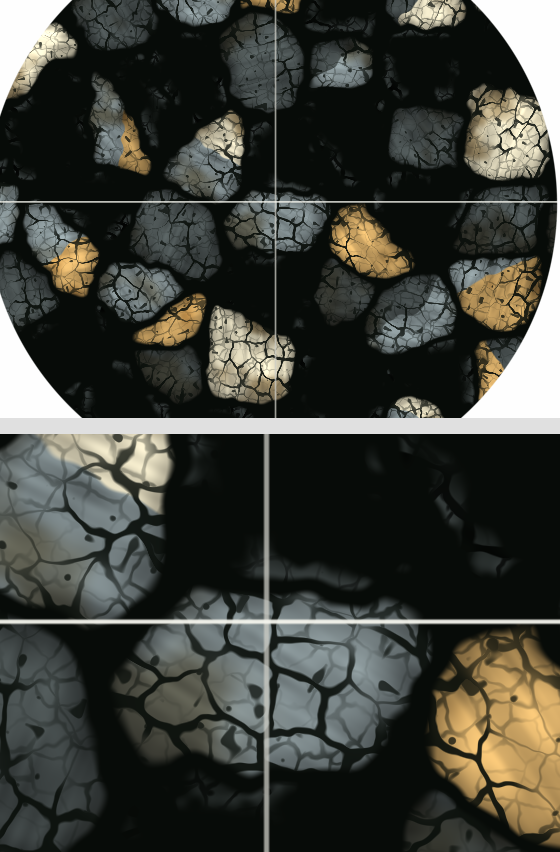
Top: the whole. Bottom: its middle third, enlarged.
Write a WebGL 2 fragment shader that draws this texture.

```glsl
#version 300 es
precision highp float;
precision highp int;
// Thin section of rock between crossed polarisers, seen in a round field with a cross hair.
// Rounded Voronoi grains take grey, cream, ochre or extinct black tones; finer Voronoi
// borders, turned and shifted per grain, draw the cracks, and value noise mottles the rest.

#define GRAIN_SIZE 0.185
#define CRACK_SIZE 0.052
#define CRACK_WIDTH 0.034
#define GAP 0.035
#define DARK_SHARE 0.37
#define TWIN_SHARE 0.45
#define FIELD_RADIUS 0.683
#define HAIR_WIDTH 0.0017
#define SEED 0.31

uniform vec2 u_resolution;
out vec4 fragColor;

const uint HASH_MUL = 1664525u;
const vec3 BLACK = vec3(0.028, 0.042, 0.030);
const vec3 SLATE = vec3(0.28, 0.31, 0.31);
const vec3 GREY = vec3(0.52, 0.57, 0.58);
const vec3 CREAM = vec3(0.88, 0.85, 0.74);
const vec3 OCHRE = vec3(0.82, 0.66, 0.40);

struct Cell { vec2 id; vec2 local; float edge; };

vec2 hash2(vec2 c) {
    uvec2 v = uvec2(ivec2(c) + 32768) * HASH_MUL + 1013904223u;
    v.x += v.y * HASH_MUL;
    v.y += v.x * HASH_MUL;
    v ^= v >> 16u;
    v.x += v.y * HASH_MUL;
    v.y += v.x * HASH_MUL;
    v ^= v >> 16u;
    return vec2(v & 0xffffu) / 65535.0;
}

vec2 noise2(vec2 p) {
    vec2 c = floor(p), f = fract(p);
    f = f * f * (3.0 - 2.0 * f);
    return mix(mix(hash2(c), hash2(c + vec2(1, 0)), f.x),
               mix(hash2(c + vec2(0, 1)), hash2(c + vec2(1, 1)), f.x), f.y);
}

vec2 fbm2(vec2 p) {
    return 0.55 * noise2(p) + 0.3 * noise2(p * 2.1 + 17.0) + 0.15 * noise2(p * 4.3 + 41.0);
}

mat2 turn(float a) { return mat2(cos(a), sin(a), -sin(a), cos(a)); }

vec2 site(vec2 c) { return 0.1 + 0.8 * hash2(c); }

// Nearest cell with a soft minimum over its border distances; low sharpness rounds corners.
Cell voronoi(vec2 p, float sharpness) {
    vec2 base = floor(p), f = fract(p), nearest = vec2(0), home = vec2(0);
    float best = 9.0, sum = 0.0;
    for (int i = 0; i < 9; i++) {
        vec2 g = vec2(i % 3 - 1, i / 3 - 1);
        vec2 r = g + site(base + g) - f;
        if (dot(r, r) < best) { best = dot(r, r); nearest = r; home = g; }
    }
    for (int i = 0; i < 25; i++) {
        vec2 g = home + vec2(i % 5 - 2, i / 5 - 2);
        vec2 r = g + site(base + g) - f, d = r - nearest;
        if (dot(d, d) > 1e-5) sum += exp(-sharpness * dot(0.5 * (nearest + r), normalize(d)));
    }
    return Cell(base + home, -nearest, -log(max(sum, 1e-30)) / sharpness);
}

vec3 grainTone(float u) {
    return u < 0.18 ? OCHRE : u < 0.37 ? CREAM : u < 0.66 ? GREY : SLATE;
}

// Darkness of a crack network whose lines swell and fade.
float cracks(vec2 p, float size, float width) {
    p += size * 0.55 * (fbm2(p / size * 1.3) - 0.5);
    float swell = smoothstep(0.25, 0.7, noise2(p / size * 0.8 + 9.0).x);
    float edge = voronoi(p / size, 45.0).edge;
    float soft = 0.0022 / size;
    return (1.0 - smoothstep(width * swell, width * swell + soft, edge)) * mix(0.3, 1.0, swell);
}

vec3 grains(vec2 p) {
    vec2 warped = p + 0.06 * (fbm2(p * 8.0) - 0.5) + 0.012 * (noise2(p * 45.0) - 0.5);
    Cell cell = voronoi(warped / GRAIN_SIZE, 13.0);
    vec2 pick = hash2(cell.id + 77.0), spin = hash2(cell.id + 191.0);
    float rim = 1.0 - smoothstep(GAP, 0.2, cell.edge);
    float body = smoothstep(GAP - 0.015, GAP + 0.03, cell.edge);
    vec2 q = turn(6.2832 * spin.x) * p + 7.0 * pick;

    // Evenly spread tone rank: the lowest part is extinct, the rest is coloured.
    float rank = fract(dot(cell.id, vec2(0.7549, 0.5698)) + SEED);
    float u = fract((rank - DARK_SHARE) / (1.0 - DARK_SHARE));
    float twinSide = dot(cell.local, turn(6.2832 * spin.y)[0]) + 0.15 * (pick.y - 0.5);
    float twin = smoothstep(-0.012, 0.012, twinSide) * step(pick.x, TWIN_SHARE);
    vec3 tone = mix(grainTone(u), grainTone(fract(u + 0.4)), twin);

    // Mottling, fibres and browner patches.
    float mottle = fbm2(q * 14.0).x, fibre = noise2(q * vec2(16.0, 130.0)).y;
    tone *= 0.58 + 0.62 * mottle + 0.22 * fibre;
    tone *= mix(vec3(1), vec3(0.72, 0.66, 0.56), smoothstep(0.5, 0.75, fbm2(q * 9.0 + 5.0).y));
    tone *= 1.0 - 0.3 * rim;

    // Two sizes of cracks and small dark inclusions.
    float dark = cracks(q * vec2(1.0, 1.35), CRACK_SIZE, CRACK_WIDTH * (1.0 + 1.2 * rim));
    dark = max(dark, cracks(q + 3.0, CRACK_SIZE * 0.48, 0.03) * (0.3 + 0.5 * rim));
    dark = max(dark, 0.8 * smoothstep(0.83, 0.92, noise2(q * 85.0).x));
    tone = mix(tone, BLACK * 1.4, 0.92 * dark);

    // Extinct grains keep only dim rubble along their borders.
    float rubble = rim * smoothstep(0.52, 0.68, fbm2(p * 17.0 + 3.0).x);
    vec3 extinct = mix(BLACK, SLATE * (1.0 - dark), 0.75 * rubble);
    return mix(BLACK, rank < DARK_SHARE ? extinct : tone, body);
}

float hair(float d, float halfWidth) {
    float soft = max(0.0012, 0.7 / u_resolution.y);
    return 1.0 - smoothstep(halfWidth - soft, halfWidth + soft, abs(d));
}

void main() {
    vec2 p = gl_FragCoord.xy / u_resolution.y;
    float aspect = u_resolution.x / u_resolution.y;
    vec3 colour = grains(p);

    // Cross hair: faint upright, bright level line.
    colour = mix(colour, vec3(0.80, 0.80, 0.77), 0.75 * hair(p.x - 0.492 * aspect, HAIR_WIDTH * 1.2));
    colour = mix(colour, vec3(0.96, 0.96, 0.93), 0.95 * hair(p.y - 0.517, HAIR_WIDTH));

    // White surround of the round field.
    float outside = length(p - vec2(0.485 * aspect, 0.511)) - FIELD_RADIUS;
    colour = mix(colour, vec3(0.995), smoothstep(-0.002, 0.002, outside));
    fragColor = vec4(colour, 1.0);
}
```
